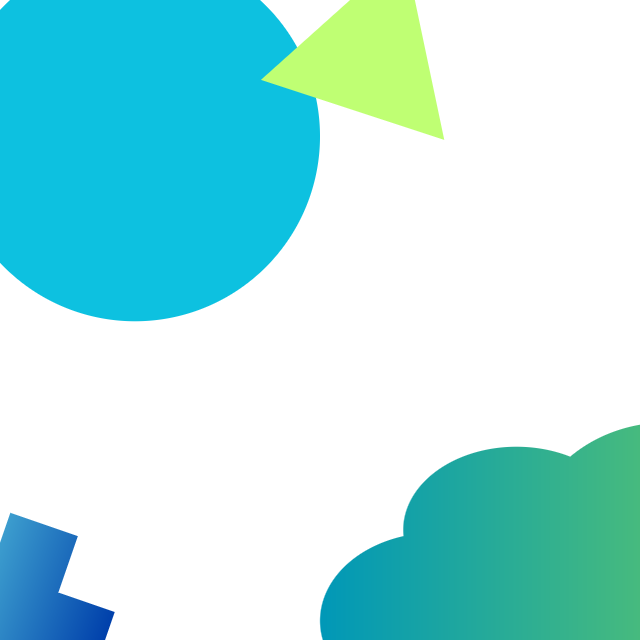
A WebGL 1 fragment shader for this background:

```glsl
precision highp float;
// Flat geometric shapes cropped by a white page: a disc, a triangle,
// a tilted plus and a cloud. Each is a signed distance turned into
// smooth coverage; the plus and the cloud carry linear gradients.

#define DISC_CENTER vec2(0.211, 0.787)
#define DISC_RADIUS 0.289
#define TRIANGLE_CENTER vec2(0.578, 0.911)
#define TRIANGLE_INRADIUS 0.087
#define TRIANGLE_ANGLE 4.396
#define PLUS_CENTER vec2(0.0202, 0.0397)
#define PLUS_ANGLE -0.333
#define PLUS_REACH 0.149
#define PLUS_HALF_WIDTH 0.0558

uniform vec2 u_resolution;

const vec3 WHITE = vec3(1.0);
const vec3 CYAN = vec3(0.05, 0.755, 0.88);
const vec3 LIME = vec3(0.75, 1.0, 0.45);
const vec3 SKY = vec3(0.34, 0.78, 0.87);
const vec3 NAVY = vec3(0.0, 0.25, 0.67);
const vec3 TEAL = vec3(0.0, 0.595, 0.72);
const vec3 GREEN = vec3(0.275, 0.73, 0.495);

vec2 rotate(vec2 p, float angle) {
  float c = cos(angle), s = sin(angle);
  return vec2(c * p.x + s * p.y, c * p.y - s * p.x);
}

// Equilateral triangle as the intersection of three half planes
float triangleDistance(vec2 p) {
  float d = -1.0;
  for (int i = 0; i < 3; i++) {
    float angle = TRIANGLE_ANGLE + float(i) * 2.0943951;
    d = max(d, dot(p, vec2(cos(angle), sin(angle))) - TRIANGLE_INRADIUS);
  }
  return d;
}

// Two crossed bars
float plusDistance(vec2 p) {
  vec2 q = abs(p);
  return max(max(q.x, q.y) - PLUS_REACH, min(q.x, q.y) - PLUS_HALF_WIDTH);
}

float ellipseDistance(vec2 p, vec2 radii) {
  return (length(p / radii) - 1.0) * radii.y;
}

// Three elliptical puffs over a body that runs off the corner
float cloudDistance(vec2 p) {
  float d = max(0.651 - p.x, p.y - 0.1667);
  d = min(d, ellipseDistance(p - vec2(0.682, 0.030), vec2(0.182, 0.138)));
  d = min(d, ellipseDistance(p - vec2(0.807, 0.172), vec2(0.177, 0.130)));
  return min(d, ellipseDistance(p - vec2(1.042, 0.142), vec2(0.221, 0.198)));
}

// Coverage of a shape, softened over about one pixel
float coverage(float d) {
  return clamp(0.5 - d * u_resolution.y, 0.0, 1.0);
}

void main() {
  vec2 p = gl_FragCoord.xy / u_resolution.y;
  vec3 color = WHITE;

  // Disc, then the triangle that overlaps it
  color = mix(color, CYAN, coverage(length(p - DISC_CENTER) - DISC_RADIUS));
  color = mix(color, LIME, coverage(triangleDistance(p - TRIANGLE_CENTER)));

  // Plus, shaded along its tilted axis
  vec2 plusPoint = rotate(p - PLUS_CENTER, PLUS_ANGLE);
  float plusShade = clamp(0.5 + 0.5 * plusPoint.x / PLUS_REACH, 0.0, 1.0);
  color = mix(color, mix(SKY, NAVY, plusShade), coverage(plusDistance(plusPoint)));

  // Cloud, shaded from left to right
  float cloudShade = clamp((p.x - 0.5) / 0.5, 0.0, 1.0);
  color = mix(color, mix(TEAL, GREEN, cloudShade), coverage(cloudDistance(p)));

  gl_FragColor = vec4(color, 1.0);
}
```
